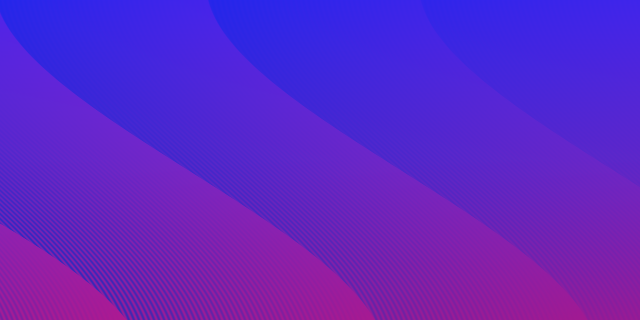
Write a WebGL 2 fragment shader that draws this background.

```glsl
#version 300 es
precision highp float;
// Sweeping translucent ribbons over a blue to magenta gradient.
// Each ribbon starts at a shifted copy of one cubic curve, is bluest at that
// edge, fades toward the next one and carries fine, steeper slanting lines.

uniform vec2 u_resolution;
out vec4 fragColor;

const vec3 VIOLET = vec3(0.31, 0.14, 0.92);
const vec3 PURPLE = vec3(0.47, 0.15, 0.78);
const vec3 MAGENTA = vec3(0.69, 0.10, 0.57);
const vec3 BLUE = vec3(0.12, 0.15, 0.92);
const vec3 INDIGO = vec3(0.22, 0.16, 0.70);
const float LINE_PERIOD = 0.0158;
const float TAU = 6.2831853;

// Vertical three-stop gradient, t runs from top to bottom
vec3 backdrop(float t) {
    vec3 upper = mix(VIOLET, PURPLE, clamp(t * 2.0, 0.0, 1.0));
    return mix(upper, MAGENTA, clamp(t * 2.0 - 1.0, 0.0, 1.0));
}

// Horizontal sweep shared by all ribbons
float sweep(float t) {
    return t * (0.241 + t * (2.499 - 1.555 * t));
}

// Horizontal place of a ribbon's left edge; ribbons left of zero spread wider
float ribbonEdge(float index, float t) {
    float spread = max(-index, 0.0) * (0.338 - 0.226 * t);
    return sweep(t) + 0.664 * index - 0.013 - spread;
}

// Opacity of the tint at a ribbon's edge, weaker to the lower right
float ribbonStrength(float index, float t) {
    float top = index < 1.5 ? 0.88 : 0.65;
    float bottom = clamp(0.36 - 0.21 * index, 0.0, 0.58);
    return mix(top, bottom, t);
}

// Fine line pattern, -1 to 1, softened when its period nears the pixel size
float fineLines(float x, float t, float pixel) {
    float visible = smoothstep(1.5, 4.0, LINE_PERIOD / pixel);
    return cos(TAU * (x - 0.7 * sweep(t)) / LINE_PERIOD) * visible;
}

// Tint opacity inside one ribbon
float ribbonOpacity(float index, float x, float t, float pixel) {
    float left = ribbonEdge(index, t);
    float across = (x - left) / (ribbonEdge(index + 1.0, t) - left);
    float remaining = clamp(0.25 + 0.2 * index, 0.0, 0.5) * (1.0 - t);
    float fade = mix(1.0, remaining, clamp(across, 0.0, 1.0));
    float contrast = smoothstep(0.25, 0.9, t) * clamp(0.5 - 0.15 * index, 0.1, 0.65) + 0.05;
    float lines = 1.0 + contrast * fineLines(x, t, pixel);
    return ribbonStrength(index, t) * fade * lines;
}

void main() {
    vec2 p = gl_FragCoord.xy / u_resolution.y;
    float pixel = 1.0 / u_resolution.y;
    float t = 1.0 - p.y;

    // Stack the ribbons from left to right, each covering the last
    float opacity = 0.0;
    for (int i = -2; i <= 2; i++) {
        float index = float(i);
        float cover = smoothstep(-pixel, pixel, p.x - ribbonEdge(index, t));
        opacity = mix(opacity, ribbonOpacity(index, p.x, t, pixel), cover);
    }

    // Cool the gradient slightly toward the lower right
    vec3 base = backdrop(t) - vec3(0.03, 0.0, 0.0) * p.x * t;
    vec3 tint = mix(BLUE, INDIGO, t);
    fragColor = vec4(mix(base, tint, clamp(opacity, 0.0, 1.0)), 1.0);
}
```
